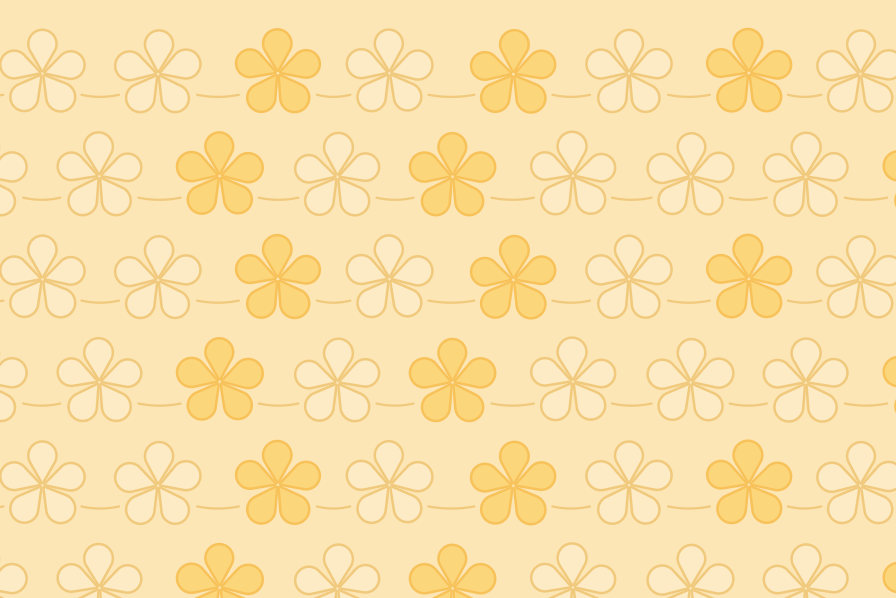
Write a Shadertoy shader that draws this pattern.

```glsl
// Lengths are fractions of the canvas height.
const float COLUMN_PITCH = 0.1969;
const float ROW_PITCH = 0.1721;
const float FIRST_ROW = 0.123;
const float EVEN_START = 0.0674;
const float ODD_START = 0.169;
const float EVEN_DRIFT = 0.0035;
const float ODD_DRIFT = 0.0029;

const float PETAL_ROOT = 0.006;
const float PETAL_LENGTH = 0.0436;
const float ROOT_RADIUS = 0.002;
const float TIP_RADIUS = 0.0236;
const float LINE_HALF = 0.0021;

const float LINK_GAP = 0.0655;
const float LINK_DROP = 0.0355;
const float LINK_SAG = 0.0035;
const float LINK_HALF = 0.0019;

const vec3 PAPER = vec3(0.99, 0.90, 0.71);
const vec3 PALE_FILL = vec3(0.99, 0.92, 0.77);
const vec3 PALE_LINE = vec3(0.94, 0.79, 0.49);
const vec3 GOLD_FILL = vec3(0.99, 0.84, 0.48);
const vec3 GOLD_LINE = vec3(0.97, 0.76, 0.35);

const float PI = 3.14159;

float coverage(float d) {
    return clamp(0.5 - d * iResolution.y, 0.0, 1.0);
}

// Teardrop pointing along +y, narrow end at the origin
float petalDistance(vec2 p, float tipRadius) {
    p.x = abs(p.x);
    float slope = (ROOT_RADIUS - tipRadius) / PETAL_LENGTH;
    float side = sqrt(1.0 - slope * slope);
    float along = dot(p, vec2(-slope, side));
    if (along < 0.0) return length(p) - ROOT_RADIUS;
    if (along > side * PETAL_LENGTH) return length(p - vec2(0.0, PETAL_LENGTH)) - tipRadius;
    return dot(p, vec2(side, slope)) - ROOT_RADIUS;
}

// Returns the distances to the filled petals (x) and to their outlines (y)
vec2 flowerDistance(vec2 p, float seed) {
    vec2 result = vec2(1.0);
    for (int i = 0; i < 5; i++) {
        float phase = seed + 2.4 * float(i);
        float angle = float(i) * PI * 0.4 + 0.035 * sin(phase);
        float c = cos(angle), s = sin(angle);
        vec2 q = vec2(c * p.x - s * p.y, s * p.x + c * p.y);
        q.y -= PETAL_ROOT;
        float d = petalDistance(q, TIP_RADIUS * (1.0 + 0.03 * sin(phase * 1.7)));
        result = min(result, vec2(d, abs(d) - LINE_HALF));
    }
    return result;
}

// Horizontal flower centre, with a slight hand-placed drift
float flowerX(float column, bool oddRow) {
    if (oddRow) return ODD_START + column * COLUMN_PITCH - ODD_DRIFT * cos(column * PI * 2.0 / 3.0);
    return EVEN_START + column * COLUMN_PITCH + EVEN_DRIFT * (cos(column * PI) + sin(column * PI * 0.5));
}

// Every second flower is gold, with a regular omission in each row type
bool isGold(float column, bool oddRow) {
    if (oddRow) return mod(column, 2.0) > 0.5 && mod(column, 6.0) < 4.5;
    return mod(column, 2.0) < 0.5 && mod(column, 8.0) > 0.5;
}

// Shallow hanging dash between neighbouring flowers
float linkDistance(vec2 p, float left, float right) {
    float halfSpan = 0.5 * (right - left) - LINK_GAP;
    float x = p.x - 0.5 * (left + right);
    float t = clamp(x / halfSpan, -1.0, 1.0);
    float y = -LINK_DROP - LINK_SAG * (1.0 - t * t);
    return length(vec2(x - t * halfSpan, p.y - y)) - LINK_HALF;
}

void mainImage(out vec4 fragColor, in vec2 fragCoord) {
    vec2 p = fragCoord / iResolution.y;
    float depth = 1.0 - p.y;

    // Staggered rows
    float row = max(0.0, floor((depth - FIRST_ROW) / ROW_PITCH + 0.5));
    bool oddRow = mod(row, 2.0) > 0.5;
    p.y = FIRST_ROW + row * ROW_PITCH - depth;

    float place = (p.x - (oddRow ? ODD_START : EVEN_START)) / COLUMN_PITCH;
    float column = floor(place + 0.5);
    float linkColumn = floor(place);
    vec3 color = PAPER;

    // Links
    float link = linkDistance(p, flowerX(linkColumn, oddRow), flowerX(linkColumn + 1.0, oddRow));
    color = mix(color, PALE_LINE, coverage(link));

    // Flowers
    bool gold = isGold(column, oddRow);
    float seed = column * 1.9 + (oddRow ? 4.0 : 0.0);
    p.x -= flowerX(column, oddRow);
    p.y -= 0.001 * sin(seed * 2.3);
    vec2 flower = flowerDistance(p, seed);
    color = mix(color, gold ? GOLD_FILL : PALE_FILL, coverage(flower.x));
    color = mix(color, gold ? GOLD_LINE : PALE_LINE, coverage(flower.y));

    fragColor = vec4(color, 1.0);
}
```
